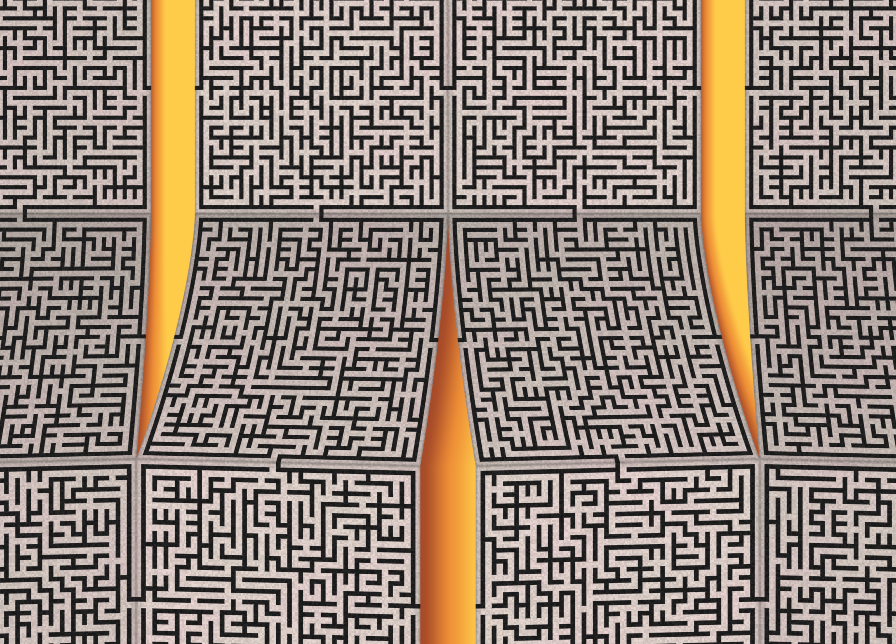
A Shadertoy shader for this pattern:

```glsl
// Folded paper panels printed with square mazes, hanging over a warm yellow backdrop.

// Layout: one unit is the canvas height, x is measured from the centre line
const float FOLD_UPPER = 0.3315;    // y of the upper fold, from the top
const float FOLD_LOWER = 0.713;     // y of the lower fold, from the top
const float FOLD_SAG = 0.012;       // droop of the lower fold at the centre
const float ROW_TOP_HEIGHT = 0.39;
const float ROW_LOW_HEIGHT = 0.435;
// Side edges of the inner and outer panel, above and below the bent row
const vec4 EDGES_TOP = vec4(0.0, 0.393, 0.461, 0.853);
const vec4 EDGES_LOW = vec4(0.043, 0.484, 0.484, 0.922);
const float BEND_CURVE = 1.5;

// Maze, in cells
const float CELLS = 24.0;
const float MARGIN = 0.64;
const float WALL_HALF = 0.208;
const float GATE = 12.0;            // lattice line of the side openings

const vec3 PAPER = vec3(0.855, 0.795, 0.775);
const vec3 INK = vec3(0.115, 0.115, 0.115);
const vec3 YELLOW = vec3(1.0, 0.80, 0.29);
const vec3 AMBER = vec3(0.93, 0.55, 0.21);
const vec3 RUST = vec3(0.65, 0.29, 0.16);
const float GRAIN_SIZE = 0.0027;
const float GRAIN_AMOUNT = 0.13;

float hash(vec2 p, float seed) {
    vec3 q = fract(vec3(p, seed) * vec3(0.1031, 0.1137, 0.1379));
    q += dot(q, q.yzx + 33.33);
    return fract((q.x + q.y) * q.z);
}

// One of the four axis directions, chosen at random per lattice point
vec2 randomDir(vec2 v, float seed) {
    float k = floor(4.0 * hash(v + 7.0, seed));
    float s = mod(k, 2.0) * 2.0 - 1.0;
    return k < 2.0 ? vec2(s, 0.0) : vec2(0.0, s);
}

bool insideMaze(vec2 v) {
    return min(v.x, v.y) > 0.5 && max(v.x, v.y) < CELLS - 0.5;
}

// True if a wall from v along d would double another or could close off a cell
bool blocked(vec2 v, vec2 d, float seed) {
    vec2 n = vec2(-d.y, d.x), ahead = randomDir(v + d, seed);
    return ahead == -d || (ahead == n && randomDir(v + n, seed) == -n)
        || (ahead == -n && randomDir(v - n, seed) == n);
}

// Each inner lattice point grows one wall; alternate points turn away from blocked ways
vec2 grownWall(vec2 v, float seed) {
    if (!insideMaze(v)) return vec2(0.0);
    vec2 d = randomDir(v, seed);
    if (mod(v.x + v.y, 2.0) < 0.5) {
        for (int i = 0; i < 3; i++)
            if (blocked(v, d, seed)) d = vec2(-d.y, d.x);
    }
    return d;
}

bool hasWall(vec2 v, vec2 d, float seed) {
    vec2 u = v + d, lo = min(u, v), hi = max(u, v);
    // Ticks that reach from the gates to the panel edge
    if (min(lo.x, lo.y) < -0.5 || max(hi.x, hi.y) > CELLS + 0.5)
        return (lo.x == GATE && hi.x == GATE) || (lo.y == GATE && hi.y == GATE);
    // Outer frame with one open cell per side
    if (lo.x == hi.x && (lo.x == 0.0 || lo.x == CELLS)) return lo.y != GATE;
    if (lo.y == hi.y && (lo.y == 0.0 || lo.y == CELLS)) return lo.x != GATE;
    return grownWall(v, seed) == d || grownWall(u, seed) == -d;
}

// Signed distance to the walls that meet at the nearest lattice point
float mazeDistance(vec2 g, float seed) {
    vec2 v = floor(g + 0.5), q = g - v, d = vec2(1.0, 0.0);
    float dist = 1.0;
    for (int i = 0; i < 4; i++) {
        if (hasWall(v, d, seed))
            dist = min(dist, max(abs(dot(q, vec2(-d.y, d.x))), -dot(q, d)) - WALL_HALF);
        d = vec2(-d.y, d.x);
    }
    return dist;
}

vec3 backdrop(float fromLeft, float shadowWidth) {
    float l = fromLeft / shadowWidth;
    return mix(mix(RUST, AMBER, smoothstep(0.0, 0.5, l)), YELLOW, smoothstep(0.35, 1.0, l));
}

void mainImage(out vec4 fragColor, in vec2 fragCoord) {
    float px = 1.0 / iResolution.y;
    vec2 p = vec2(fragCoord.x - 0.5 * iResolution.x, iResolution.y - fragCoord.y) * px;
    float a = abs(p.x);

    // Row and bent side edges
    float lower = FOLD_LOWER + FOLD_SAG * abs(1.0 - a / EDGES_LOW.y);
    float t = clamp((p.y - FOLD_UPPER) / (lower - FOLD_UPPER), 0.0, 1.0);
    float bend = pow(t, BEND_CURVE);
    vec4 e = mix(EDGES_TOP, EDGES_LOW, bend);
    float row = step(FOLD_UPPER, p.y) + step(lower, p.y);
    vec2 span = row < 0.5 ? vec2(FOLD_UPPER - ROW_TOP_HEIGHT, FOLD_UPPER)
              : row < 1.5 ? vec2(FOLD_UPPER, lower) : vec2(lower, lower + ROW_LOW_HEIGHT);

    // Panel and its maze coordinates
    bool outer = a > 0.5 * (e.y + e.z);
    vec2 side = outer ? e.zw : e.xy;
    vec2 st = vec2(a - side.x, p.y - span.x) / vec2(side.y - side.x, span.y - span.x);
    vec2 g = st * (CELLS + 2.0 * MARGIN) - MARGIN;
    float seed = 3.0 + row * 17.0 + (outer ? 5.0 : 0.0) + (p.x < 0.0 ? 61.0 : 0.0);
    float soft = 0.6 * px * (CELLS + 2.0 * MARGIN) / (side.y - side.x);
    float ink = 1.0 - smoothstep(-soft, soft, mazeDistance(g, seed));

    // Paper: grain, blotches, creases and tilt
    float grain = hash(floor(p / GRAIN_SIZE) + 500.0, 9.0) - 0.5;
    float blotch = sin(p.x * 19.0 + 2.0 * sin(p.y * 13.0)) * sin(p.y * 23.0 + sin(p.x * 11.0));
    float sideDist = min(a - side.x, side.y - a);
    float edgeDist = min(sideDist, min(p.y - span.x, span.y - p.y));
    float light = row < 0.5 ? 0.99 : row < 1.5 ? mix(0.84, 0.95, t) : 1.0;
    light *= outer ? 0.95 : 1.0;
    light *= mix(0.8, 1.0, smoothstep(0.0, 0.004, edgeDist));
    vec2 rim = abs(g - 0.5 * CELLS) - 0.5 * CELLS;
    light *= 1.0 - 0.08 * smoothstep(0.0, 0.3, max(rim.x, rim.y));
    vec3 paper = PAPER * (1.0 + GRAIN_AMOUNT * grain) + 0.012 * blotch * vec3(1.0, -0.3, 0.6);
    vec3 sheet = mix(paper * light, INK * (1.0 + 0.5 * grain), ink);

    // Gaps between panels; closed gaps leave only a crease
    bool middle = a < 0.5 * (e.x + e.y);
    float gap = middle ? 2.0 * e.x : e.z - e.y;
    float fromLeft = p.x + (middle ? e.x : p.x > 0.0 ? -e.y : e.z);
    vec3 back = backdrop(fromLeft + (middle ? 0.0 : 0.005), middle ? 0.10 : mix(0.03, 0.06, bend));
    float cover = smoothstep(-0.7 * px, 0.7 * px, sideDist);
    cover = max(cover, 1.0 - smoothstep(0.0, 2.0 * px, gap));
    fragColor = vec4(mix(back, sheet, cover), 1.0);
}
```
